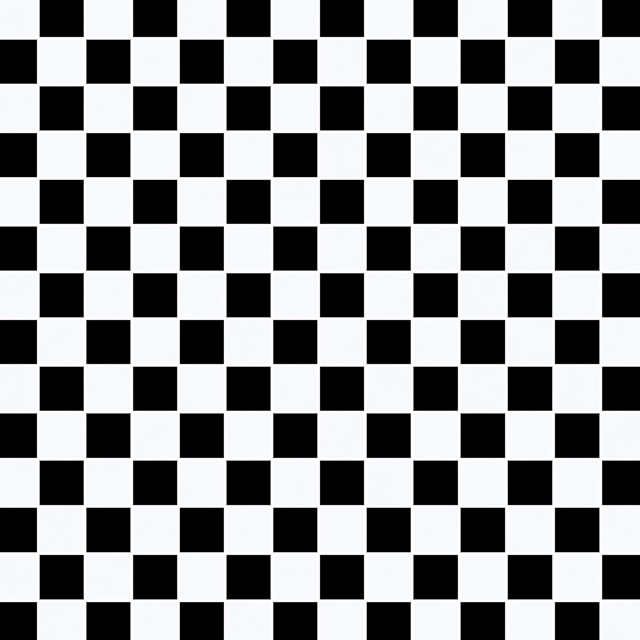
This pattern is drawn by a WebGL 2 fragment shader. Its source:

```glsl
#version 300 es
precision highp float;

uniform vec2 u_resolution;
out vec4 fragColor;

float hash(vec2 p) {
    vec3 q = fract(vec3(p.xyx) * 0.1031);
    q += dot(q, q.yzx + 33.33);
    return fract((q.x + q.y) * q.z);
}

float valueNoise(vec2 p) {
    vec2 i = floor(p), f = fract(p);
    f = f * f * (3.0 - 2.0 * f);
    return mix(mix(hash(i), hash(i + vec2(1, 0)), f.x),
               mix(hash(i + vec2(0, 1)), hash(i + vec2(1, 1)), f.x), f.y);
}

// Grid position in cells; the pitch widens slightly past the eighth line
vec2 gridPosition(vec2 p) {
    vec2 nearSide = (p - 0.0599) / 0.07300;
    vec2 farSide = 8.0 + (p - 0.6439) / 0.07370;
    return mix(nearSide, farSide, step(0.6439, p));
}

float boxDistance(vec2 p, float halfSize) {
    vec2 d = abs(p) - halfSize;
    return length(max(d, 0.0)) + min(max(d.x, d.y), 0.0);
}

void main() {
    vec2 uv = gl_FragCoord.xy / u_resolution;
    uv.y = 1.0 - uv.y;
    vec2 grid = gridPosition(uv);
    vec2 cell = floor(grid);
    vec2 local = fract(grid) - 0.5;

    // Edge softness in cell units
    float soft = 0.8 / (0.0732 * min(u_resolution.x, u_resolution.y));
    float edge = boxDistance(local, 0.471);
    float tile = 1.0 - smoothstep(-soft, soft, edge);
    float isBlack = mod(cell.x + cell.y, 2.0);

    // Pale tiles with faint clouding and grain
    vec3 grout = vec3(1.0, 0.992, 0.994);
    vec3 paleTile = vec3(0.970, 0.980, 0.992);
    float cloud = valueNoise(grid * 5.0 + 40.0) - 0.5;
    float grain = valueNoise(grid * vec2(22.0, 28.0) + 90.0) - 0.5;
    paleTile += 0.008 * cloud + 0.006 * grain;
    paleTile += 0.004 * (hash(cell + 20.0) - 0.5);

    vec3 color = mix(grout, mix(paleTile, vec3(0.0), isBlack), tile);
    fragColor = vec4(clamp(color, 0.0, 1.0), 1.0);
}
```
